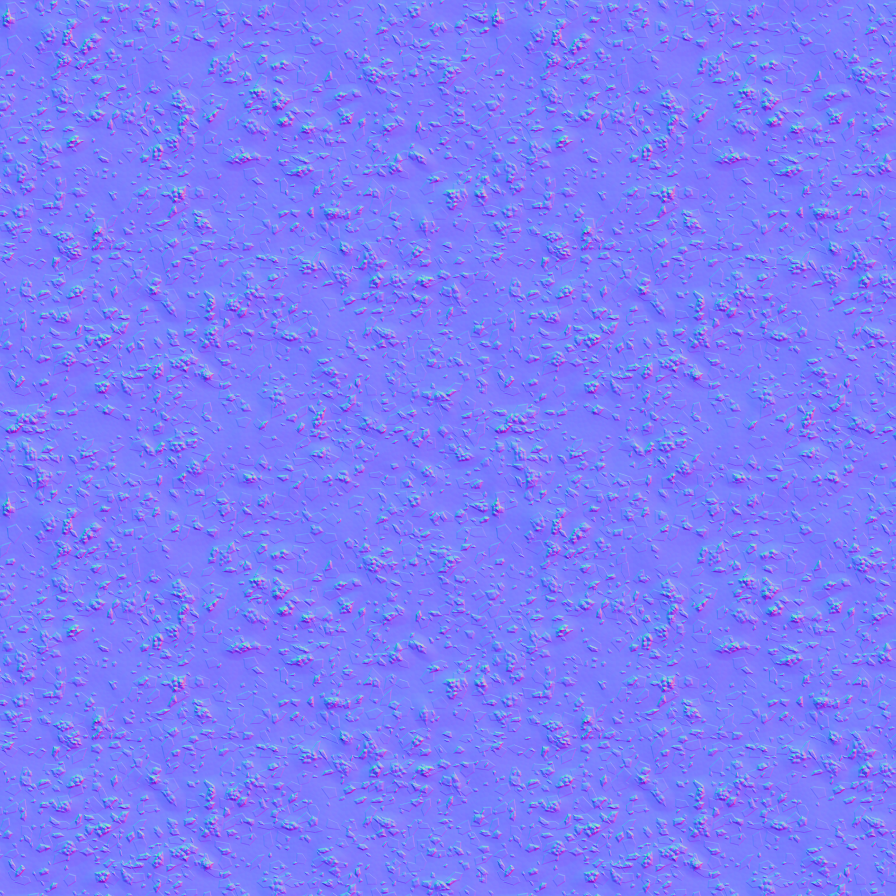
Reproduce this texture map procedurally as a three.js fragment shader.

```glsl
// Tangent-space normal map of rough ground strewn with angular stones and shards.
varying vec2 vUv;

vec3 hash3(vec2 p) {
  vec3 q = vec3(dot(p, vec2(127.1, 311.7)), dot(p, vec2(269.5, 183.3)), dot(p, vec2(419.2, 371.9)));
  return fract(sin(q) * 43758.545);
}

// Distance to the nearest jittered point, repeating every n cells
float cellular(vec2 t, float n) {
  vec2 g = t * n, base = floor(g);
  float nearest = 2.0;
  for (int y = -1; y <= 1; y++)
  for (int x = -1; x <= 1; x++) {
    vec2 id = base + vec2(float(x), float(y));
    nearest = min(nearest, length(g - id - hash3(mod(id, n)).xy));
  }
  return nearest;
}

// Height of scattered convex chips: x is the solid chip, y the soft soil around it
vec2 chips(vec2 t, float n, float amount, float size, float edge, float seed) {
  vec2 g = t * n, base = floor(g), height = vec2(0.0);
  for (int y = -1; y <= 1; y++)
  for (int x = -1; x <= 1; x++) {
    vec2 id = base + vec2(float(x), float(y));
    vec2 cell = mod(id, n);
    vec3 place = hash3(cell + seed), form = hash3(cell + seed + 71.3);
    vec2 c = cell / n * 6.28319;
    float cluster = 1.0 + 0.25 * sin(2.0 * c.x + c.y + 1.0) * sin(3.0 * c.y - c.x) + 0.2 * sin(3.0 * c.x + 2.0 * c.y);
    if (place.z > amount * cluster) continue;

    // Mostly level, elongated chips with a few steep ones
    vec2 q = g - id - 0.5 - (place.xy - 0.5) * 0.7;
    float turn = (form.x - 0.5) * (1.0 + 2.4 * form.y);
    q = mat2(cos(turn), -sin(turn), sin(turn), cos(turn)) * q;
    q *= vec2(0.9, 1.0 + 0.9 * form.z);

    // Irregular five-sided outline
    float d = -1.0;
    for (int k = 0; k < 5; k++) {
      float f = float(k);
      float bend = fract(form.y * 17.3 + form.z * 7.7 * (f + 1.0));
      float reach = fract(form.x * 23.9 + form.y * 5.3 * (f + 1.0));
      float a = f * 1.2566 + bend * 0.8;
      d = max(d, dot(q, vec2(cos(a), sin(a))) - size * (0.6 + 0.4 * reach));
    }
    float tilt = 0.8 + 1.2 * dot(q, form.xy - 0.5);
    float solid = smoothstep(0.0, edge, -d) * tilt * (0.5 + 0.5 * form.x);
    float skirt = max(1.0 - dot(q, q) / 0.6, 0.0);
    height = vec2(max(height.x, solid), height.y + skirt * skirt);
  }
  return height;
}

float groundHeight(vec2 t) {
  vec2 a = t * 6.28319;

  // Gentle swells of the soil
  float h = 0.0011 * sin(2.0 * a.x + 3.0 * a.y + sin(a.x * 3.0));
  h += 0.0007 * sin(5.0 * a.y - 3.0 * a.x + 1.5 * sin(2.0 * a.y));
  h += 0.0003 * sin(9.0 * a.x + 7.0 * a.y + 2.0 * sin(5.0 * a.x - 4.0 * a.y));

  // Stones, shards, grit and faint buried flakes
  vec2 stone = chips(t, 18.0, 0.30, 0.36, 0.14, 3.0);
  vec2 shard = chips(t, 29.0, 0.46, 0.36, 0.16, 19.0);
  vec2 grit = chips(t, 54.0, 0.36, 0.36, 0.22, 37.0);
  vec2 flake = chips(t, 27.0, 0.85, 0.46, 0.09, 53.0);
  h += (0.130 * stone.x + 0.045 * stone.y) / 18.0;
  h += (0.135 * shard.x + 0.020 * shard.y) / 29.0;
  h += 0.130 * grit.x / 54.0 + 0.027 * flake.x / 27.0;

  // Pitted faces on the larger pieces, fine grain elsewhere
  float pits = cellular(t, 105.0);
  return h - pits * (0.0002 + 0.0075 * stone.x + 0.0022 * shard.x);
}

void main() {
  // The ground repeats a little under twice across the canvas
  vec2 t = (vUv - vec2(0.0, 1.0)) / 0.546;
  vec2 e = vec2(0.0011, 0.0);
  vec2 slope = vec2(groundHeight(t + e.xy) - groundHeight(t - e.xy),
                    groundHeight(t + e.yx) - groundHeight(t - e.yx)) / (2.0 * e.x);
  vec3 normal = normalize(vec3(-slope, 1.0));
  gl_FragColor = vec4(normal * 0.5 + vec3(0.49, 0.49, 0.495), 1.0);
}
```
